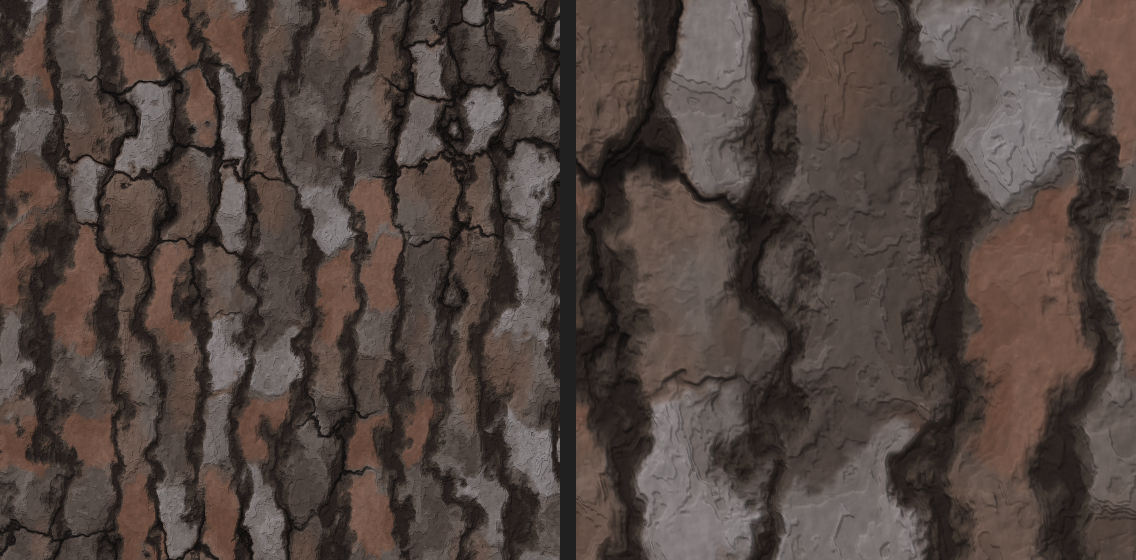
Left: the whole. Right: its middle third, enlarged.
Give the GLSL for this texture, as a Shadertoy shader.

```glsl
// Weathered pine bark: wandering vertical furrows split rows of scaly plates.
// Warped columns and Voronoi plates build a height field with terraced flakes,
// which is tinted in grey, brown and rust and lit from the upper left.

struct Bark {
    float height;   // relief, in canvas units
    float furrow;   // 1 in the grooves between columns
    float crack;    // 1 in thin splits between plates
    float flake;    // terraced scale level, about 0..1
    float plate;    // 1 inside a plate, 0 at its seam
    float kind;     // random value of the plate
};

float hash(vec2 p) {
    vec3 q = fract(p.xyx * 0.1031);
    q += dot(q, q.yzx + 33.33);
    return fract((q.x + q.y) * q.z);
}

float noise(vec2 p) {
    vec2 i = floor(p), f = fract(p);
    f = f * f * (3.0 - 2.0 * f);
    return mix(mix(hash(i), hash(i + vec2(1, 0)), f.x),
               mix(hash(i + vec2(0, 1)), hash(i + vec2(1, 1)), f.x), f.y);
}

float fbm(vec2 p) {
    float sum = 0.0, amp = 0.516;
    for (int i = 0; i < 5; i++) {
        sum += amp * noise(p);
        p = mat2(1.6, 1.2, -1.2, 1.6) * p + 7.3;
        amp *= 0.5;
    }
    return sum;
}

// Plates: x = distance to the seam, y = random value of the nearest plate
vec2 plates(vec2 q) {
    vec2 cell = floor(q);
    float nearest = 9.0, second = 9.0, kind = 0.0;
    for (int y = -1; y <= 1; y++)
    for (int x = -1; x <= 1; x++) {
        vec2 id = cell + vec2(x, y);
        vec2 centre = id + vec2(0.38 + 0.24 * hash(id + 3.0), 0.1 + 0.8 * hash(id + 71.0));
        float d = length(q - centre);
        if (d < nearest) {
            second = nearest;
            nearest = d;
            kind = hash(id + 130.0);
        } else second = min(second, d);
    }
    return vec2(second - nearest, kind);
}

Bark bark(vec2 p) {
    Bark b;
    // Broad bends and ragged edges
    vec2 bend = vec2(fbm(p * vec2(6, 4) + 5.0), fbm(p * vec2(8, 5) + 17.0)) - 0.5;
    vec2 rough = vec2(fbm(p * vec2(38, 26) + 31.0), fbm(p * 32.0 + 9.0)) - 0.5;
    vec2 q = p * vec2(11, 7) + bend * vec2(2.0, 1.2) + rough * vec2(0.6, 0.45);

    // Furrows of changing width along the column borders
    float fibre = fbm(p * vec2(100, 38) + rough * 3.0);
    float border = 0.5 - abs(fract(q.x) - 0.5) + (fibre - 0.5) * 0.22;
    float width = 0.12 + 0.26 * noise(p * vec2(10, 5) + 40.0);
    b.furrow = 1.0 - smoothstep(0.0, width, border);

    // Plates, with open cracks in some regions only
    vec2 seam = plates(q);
    b.kind = seam.y;
    b.plate = smoothstep(0.04, 0.24, seam.x) * (1.0 - b.furrow);
    b.crack = (1.0 - smoothstep(0.01, 0.09, seam.x))
            * smoothstep(0.48, 0.68, noise(p * vec2(5, 4) + 12.0));

    // Thin overlapping scales as sharp terraces, smoother on rust plates
    float level = fbm(p * vec2(23, 15) + rough * 1.5 + 60.0) * 9.0;
    level = floor(level) + smoothstep(0.72, 1.0, fract(level));
    b.flake = level / 9.0;
    float smoothness = 0.65 * b.plate * smoothstep(0.7, 0.72, b.kind);

    b.height = 0.009 * (1.0 - b.furrow) + 0.0045 * fibre * (0.15 + b.furrow)
             + 0.0009 * level * (1.0 - smoothness) + 0.002 * b.plate
             + 0.0011 * fbm(p * vec2(130, 90)) - 0.006 * b.crack;
    return b;
}

void mainImage(out vec4 fragColor, in vec2 fragCoord) {
    vec2 p = fragCoord / iResolution.y;
    float e = 0.0013;
    Bark b = bark(p);
    vec2 slope = vec2(bark(p + vec2(e, 0)).height, bark(p + vec2(0, e)).height) - b.height;

    // Scaly brown ground with faint warm stains
    float stain = smoothstep(0.45, 0.68, fbm(p * vec2(13, 6) + 80.0));
    float tone = smoothstep(0.25, 0.75, b.flake);
    vec3 color = mix(vec3(0.28, 0.24, 0.22), vec3(0.41, 0.37, 0.35), tone);
    color = mix(color, vec3(0.40, 0.30, 0.25), 0.55 * stain);

    // Rust plates and pale grey plates
    float rust = smoothstep(0.75, 0.77, b.kind);
    float pale = 1.0 - smoothstep(0.25, 0.27, b.kind);
    vec3 rustColor = mix(vec3(0.39, 0.27, 0.22), vec3(0.46, 0.34, 0.29), tone);
    vec3 paleColor = mix(vec3(0.42, 0.39, 0.38), vec3(0.52, 0.50, 0.51), tone);
    color = mix(color, rustColor, 0.9 * rust * b.plate);
    color = mix(color, paleColor, 0.85 * pale * b.plate);

    // Grooves, their dark cores and the cracks
    color = mix(color, vec3(0.22, 0.185, 0.165), 0.9 * smoothstep(0.05, 0.6, b.furrow));
    color = mix(color, vec3(0.13, 0.105, 0.10), 0.8 * smoothstep(0.65, 1.0, b.furrow));
    color = mix(color, vec3(0.07, 0.06, 0.06), 0.85 * b.crack);

    // Soft light with fine grain
    vec3 normal = normalize(vec3(-slope / e, 1.0));
    float light = dot(normal, normalize(vec3(-0.45, 0.6, 1.1))) / 0.826;
    color *= mix(1.0, clamp(light, 0.3, 1.5), 0.6);
    color *= 0.93 + 0.2 * fbm(p * vec2(210, 150));
    fragColor = vec4(color, 1.0);
}
```
